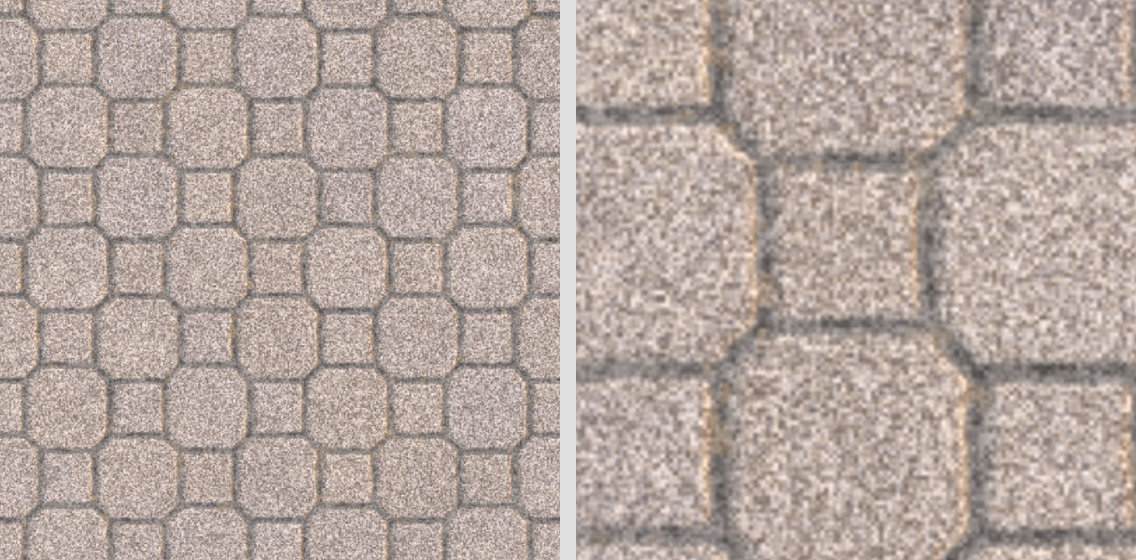
Left: the whole. Right: its middle third, enlarged.
Reproduce this texture procedurally as a WebGL 2 fragment shader.

```glsl
#version 300 es
precision highp float;
// Seamless concrete paving: chamfered octagons and small squares alternate on a
// checkerboard. The nearest stone gives a signed distance that drives the joints and
// the lit rims; wrapping value noise adds grain, stains, worn edges and grit.

#define CELLS 8.0             // checkerboard cells per side, even so that it tiles
#define OFFSET vec2(-0.04, 0.17)
#define OCTAGON_HALF 0.572    // half widths in cells
#define OCTAGON_CUT 0.948     // limit of |x|+|y| that forms the chamfers
#define SQUARE_HALF 0.355
#define JITTER 0.018          // displacement of single stones
#define EDGE_WEAR 0.036
#define GRAIN 0.51
#define STONE_TINT 0.022      // brightness spread between stones

uniform vec2 u_resolution;
out vec4 fragColor;

const vec3 STONE = vec3(0.738, 0.677, 0.652);
const vec3 JOINT = vec3(0.555, 0.528, 0.518);
const vec3 JOINT_DARK = vec3(0.425, 0.405, 0.40);
const vec3 WARM_RIM = vec3(0.87, 0.74, 0.62);
const vec3 PALE_RIM = vec3(0.84, 0.77, 0.73);
const vec3 GRIT = vec3(0.69, 0.60, 0.51);

// Integer hash of a lattice point, in 0..1
float hash(vec2 p, uint seed) {
    uvec2 k = uvec2(p);
    uint h = k.x * 1597u + k.y * 51749u + seed * 7919u;
    h = h * 747796405u + 2891336453u;
    h = ((h >> ((h >> 28u) + 4u)) ^ h) * 277803737u;
    h = (h >> 22u) ^ h;
    return float(h & 65535u) / 65535.0;
}

// Value noise that wraps after a whole number of lattice steps
float noise(vec2 uv, float period, uint seed) {
    vec2 p = uv * period;
    vec2 i = floor(p);
    vec2 f = p - i;
    f = f * f * (3.0 - 2.0 * f);
    vec2 a = mod(i, period);
    vec2 b = mod(i + 1.0, period);
    return mix(mix(hash(a, seed), hash(vec2(b.x, a.y), seed), f.x),
               mix(hash(vec2(a.x, b.y), seed), hash(b, seed), f.x), f.y);
}

// Distance to a square with cut corners; shape = (half width, chamfer limit)
float stoneDistance(vec2 p, vec2 shape) {
    p = abs(p);
    float side = max(p.x, p.y) - shape.x;
    float corner = (p.x + p.y - shape.y) * 0.7071;
    float blend = max(0.025 - abs(side - corner), 0.0);
    return max(side, corner) + blend * blend / 0.1;
}

void main() {
    vec2 uv = gl_FragCoord.xy / u_resolution;
    vec2 p = uv * CELLS - OFFSET;
    float pixel = CELLS / min(u_resolution.x, u_resolution.y);

    // Find the nearest stone among the neighbouring cells
    vec2 home = floor(p + 0.5);
    float d = 1e3;
    vec2 local = vec2(0.0), shape = vec2(0.0), stoneId = vec2(0.0);
    for (int y = -1; y <= 1; y++) {
        for (int x = -1; x <= 1; x++) {
            vec2 cell = home + vec2(x, y);
            vec2 id = mod(cell, CELLS);
            bool octagon = mod(id.x + id.y, 2.0) > 0.5;
            vec2 form = octagon ? vec2(OCTAGON_HALF, OCTAGON_CUT)
                                : vec2(SQUARE_HALF, 2.0 * SQUARE_HALF - 0.025);
            vec2 shift = (vec2(hash(id, 1u), hash(id, 2u)) - 0.5) * JITTER;
            vec2 q = p - cell - shift;
            float dist = stoneDistance(q, form);
            if (dist < d) {
                d = dist;
                local = q;
                shape = form;
                stoneId = id;
            }
        }
    }

    // Outward direction of the nearest edge
    vec2 e = vec2(0.01, 0.0);
    vec2 normal = normalize(vec2(
        stoneDistance(local + e.xy, shape) - stoneDistance(local - e.xy, shape),
        stoneDistance(local + e.yx, shape) - stoneDistance(local - e.yx, shape)) + 1e-5);

    // Noise layers, from broad stains to fine aggregate
    float stain = noise(uv, 12.0, 3u) - 0.5;
    float blotch = noise(uv, 48.0, 4u) - 0.5;
    float rough = noise(uv, 110.0, 5u) - 0.5;
    float grain = 0.5 * noise(uv, 270.0, 6u) + 0.5 * noise(uv, 400.0, 7u) - 0.5;
    float hue = noise(uv, 230.0, 8u) - 0.5;
    d += EDGE_WEAR * (0.6 * rough + 0.4 * blotch);

    // Stone face with its own brightness and warmth
    float tone = hash(stoneId, 9u) - 0.5;
    float warmth = hash(stoneId, 10u) - 0.5 + stain * 0.6;
    vec3 face = STONE + STONE_TINT * tone + 0.025 * stain + 0.035 * blotch;
    face += vec3(0.008, 0.0, -0.02) * warmth + vec3(0.025, 0.0, -0.035) * hue;

    // Rims: warm to the right, pale on top, shaded to the left and below
    float rim = smoothstep(-0.085, -0.01, d);
    float patchy = smoothstep(-0.4, 0.3, blotch + stain);
    face = mix(face, WARM_RIM, rim * max(normal.x, 0.0) * (0.35 + 0.5 * patchy));
    face = mix(face, PALE_RIM, rim * max(normal.y, 0.0) * 0.5);
    face = mix(face, JOINT, rim * max(-normal.x, 0.0) * 0.7);
    face = mix(face, JOINT, rim * max(-normal.y, 0.0) * 0.2);

    // Sandy joint with a broken dark seam and scattered grit
    float seam = smoothstep(0.0, 0.04, d + 0.016 * dot(normal, vec2(-0.3, -1.0)));
    vec3 joint = mix(JOINT, JOINT_DARK, seam * smoothstep(-0.4, 0.4, rough + blotch) * 0.9);
    float grit = smoothstep(0.62, 0.85, noise(uv, 90.0, 11u));
    joint = mix(joint, GRIT, grit * (0.25 + 0.4 * patchy));

    float edge = max(0.022, pixel * 0.75);
    float inJoint = smoothstep(-edge, edge, d + 0.010);
    vec3 color = mix(face, joint, inJoint);
    color += GRAIN * grain * mix(1.0, 0.6, inJoint);
    fragColor = vec4(clamp(color, 0.0, 1.0), 1.0);
}
```
